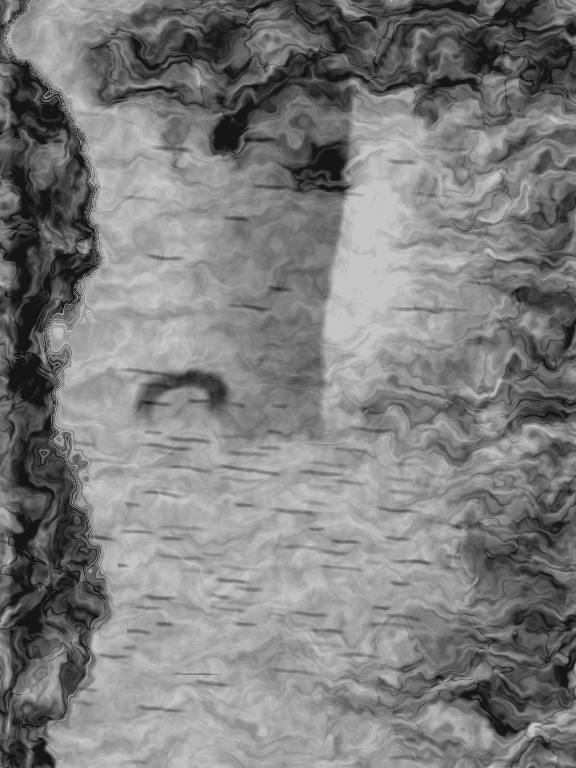
A Shadertoy shader for this texture:

```glsl
#define PALE_TONE 0.735
#define DARK_TONE 0.13
#define WARP 0.045
#define SMOOTH_MOTTLE 0.20
#define ROUGH_MOTTLE 0.62
#define RELIEF 0.22
#define CRACK_WIDTH 0.07
#define DASH_CELL vec2(0.105, 0.019)
#define DASH_DEPTH 0.42

float hash(vec2 p) {
    vec3 q = fract(p.xyx * vec3(0.1031, 0.1030, 0.0973));
    q += dot(q, q.yzx + 33.33);
    return fract((q.x + q.y) * q.z);
}

float cornerSlope(vec2 cell, vec2 offset) {
    float angle = 6.2832 * hash(cell);
    return dot(vec2(cos(angle), sin(angle)), offset);
}

float gradientNoise(vec2 p) {
    vec2 i = floor(p), f = fract(p), e = vec2(1.0, 0.0);
    vec2 u = f * f * f * (f * (f * 6.0 - 15.0) + 10.0);
    float low = mix(cornerSlope(i, f), cornerSlope(i + e, f - e), u.x);
    float high = mix(cornerSlope(i + e.yx, f - e.yx), cornerSlope(i + 1.0, f - 1.0), u.x);
    return mix(low, high, u.y);
}

float fbm(vec2 p) {
    float sum = 0.0, amplitude = 1.0;
    for (int k = 0; k < 4; k++) {
        sum += amplitude * gradientNoise(p);
        p = mat2(1.96, 0.4, -0.4, 1.96) * p + 17.3;
        amplitude *= 0.58;
    }
    return sum;
}

float blob(vec2 p, vec2 centre, vec2 radius) {
    vec2 q = (p - centre) / radius;
    return exp(-dot(q, q));
}

float band(float x, float low, float high, float blur) {
    return smoothstep(low - blur, low + blur, x) * (1.0 - smoothstep(high - blur, high + blur, x));
}

float segment(vec2 p, vec2 a, vec2 b) {
    vec2 d = b - a;
    return length(p - a - d * clamp(dot(p - a, d) / dot(d, d), 0.0, 1.0));
}

// Short, slightly tilted horizontal slits scattered over two offset grids
float lenticels(vec2 p) {
    float sum = 0.0;
    float density = 0.1 + 0.5 * band(p.y, 0.14, 0.46, 0.06) * band(p.x, 0.16, 0.58, 0.05);
    p.y += 0.08 * p.x + 0.004 * gradientNoise(p * 30.0);
    for (int k = 0; k < 2; k++) {
        vec2 g = p / DASH_CELL + float(k) * vec2(7.4, 3.5);
        g.x += 0.5 * hash(vec2(floor(g.y), 5.0));
        vec2 id = floor(g);
        vec2 q = (fract(g) - 0.5) * DASH_CELL;
        q.y -= (hash(id + 3.1) - 0.5) * 0.009;
        float halfLength = mix(0.012, 0.042, hash(id + 8.7));
        float slit = (1.0 - smoothstep(0.4, 1.0, abs(q.x) / halfLength)) * (1.0 - smoothstep(0.0005, 0.0042, abs(q.y)));
        sum += slit * step(hash(id), density) * mix(0.3, 1.0, hash(id + 1.9));
    }
    return min(sum, 1.0);
}

void mainImage(out vec4 fragColor, in vec2 fragCoord) {
    vec2 p = fragCoord / iResolution.y;
    p.x += 0.375 - 0.5 * iResolution.x / iResolution.y;
    vec2 w = p + WARP * vec2(fbm(p * 9.0), fbm(p * 9.0 + 31.0));

    // Rough bark: left margin, crown and right flank
    float leftEdge = 0.105 + 0.025 * sin(13.0 * p.y - 1.25) - 0.05 * smoothstep(0.75, 1.0, p.y);
    float left = 1.0 - smoothstep(leftEdge - 0.012, leftEdge + 0.012, w.x);
    float crown = blob(w, vec2(0.34, 0.97), vec2(0.16, 0.11)) + blob(w, vec2(0.18, 0.89), vec2(0.05, 0.055));
    crown += 0.75 * blob(w, vec2(0.60, 0.94), vec2(0.17, 0.09)) + 0.8 * blob(w, vec2(0.42, 0.78), vec2(0.045, 0.035));
    crown += 0.6 * blob(w, vec2(0.32, 0.84), vec2(0.03, 0.06)) + 0.4 * blob(w, vec2(0.235, 0.80), vec2(0.012, 0.05));
    crown = smoothstep(0.1, 0.85, crown);
    float flank = smoothstep(0.48, 0.73, w.x);
    float stain = blob(w, vec2(0.60, 0.10), vec2(0.19, 0.08)) + 0.7 * blob(w, vec2(0.54, 0.46), vec2(0.10, 0.06));
    float fissure = blob(w, vec2(0.71, 0.55), vec2(0.035, 0.20)) + blob(w, vec2(0.69, 0.26), vec2(0.06, 0.11));
    float rough = clamp(left + crown + 0.75 * flank + 0.6 * stain, 0.0, 1.0);

    // Grey column with a crisp right rim
    float rim = 0.42 + 0.035 * smoothstep(0.53, 0.80, p.y) + 0.2 * (w.x - p.x);
    float column = smoothstep(0.21, 0.40, w.x) * (1.0 - smoothstep(rim - 0.006, rim + 0.005, p.x));
    column *= band(w.y, 0.43, 0.90, 0.025);

    float decay = 0.10 + 0.70 * left + 0.60 * crown + 0.36 * column + 0.34 * flank;
    decay += 0.36 * stain + 0.24 * fissure;
    decay += 0.12 * band(p.x, 0.018, 0.055, 0.012) - 0.25 * (1.0 - smoothstep(0.010, 0.018, p.x));

    // Pale flakes
    decay -= 0.22 * blob(w, vec2(0.48, 0.66), vec2(0.06, 0.13)) * smoothstep(rim - 0.005, rim + 0.005, p.x);
    decay -= 0.55 * blob(w, vec2(0.06, 0.11), vec2(0.018, 0.05));
    decay -= 0.30 * blob(w, vec2(0.66, 0.40), vec2(0.05, 0.025)) + 0.35 * blob(w, vec2(0.72, 0.75), vec2(0.025, 0.03));
    decay -= 0.45 * (1.0 - smoothstep(0.004, 0.025, segment(w, vec2(0.64, 0.01), vec2(0.76, 0.12))));

    // Arched knot
    vec2 k = (p + 0.35 * (w - p) - vec2(0.235, 0.468)) / vec2(0.058, 0.046);
    float arch = (1.0 - smoothstep(0.08, 0.38, abs(length(k) - 0.9))) * smoothstep(-0.35, 0.35, k.y);
    decay += 0.60 * arch + 0.18 * blob(k, vec2(0.0, 0.2), vec2(0.8));

    // Mottling: flat grain on smooth bark, upright grain on the left
    vec2 grain = w * mix(vec2(13.0, 34.0), vec2(30.0, 17.0), left);
    float mottle = fbm(grain);
    float lit = mottle - fbm(grain + vec2(-0.12, 0.22));
    decay += mix(SMOOTH_MOTTLE, ROUGH_MOTTLE, rough) * mottle + 0.10 * fbm(p * 48.0 + 9.0);
    decay += RELIEF * lit * (0.3 + rough);

    // Cracks and slits
    float crack = 1.0 - smoothstep(0.0, CRACK_WIDTH, abs(fbm(w * vec2(8.0, 11.0) + 50.0)));
    decay += crack * (0.05 + 0.24 * rough);
    decay += DASH_DEPTH * lenticels(p) * (1.0 - 0.8 * rough);

    float tone = mix(PALE_TONE, DARK_TONE, clamp(decay, -0.06, 1.08));
    fragColor = vec4(vec3(tone), 1.0);
}
```
